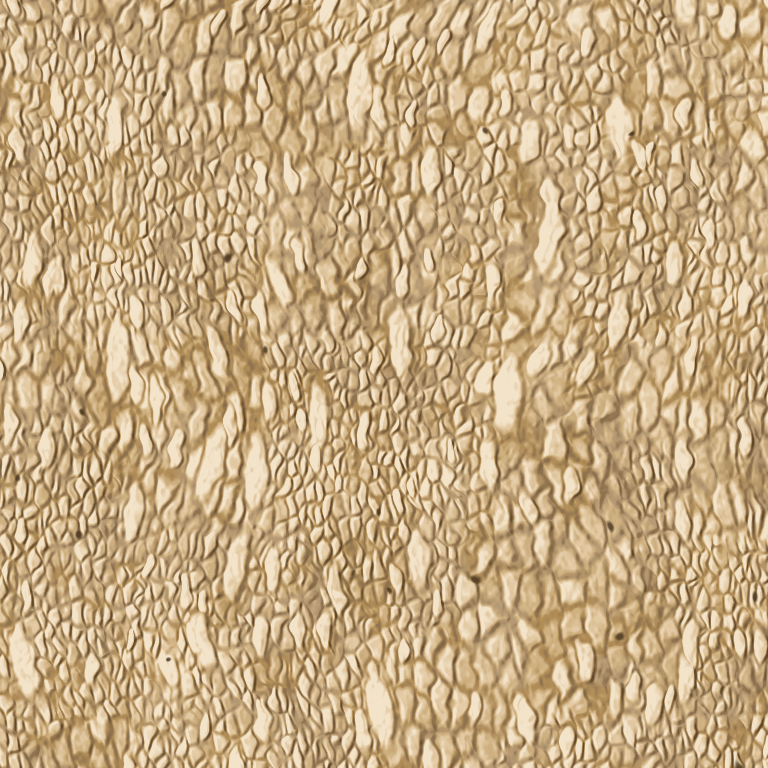
Write a three.js fragment shader that draws this texture.

```glsl
// Weathered sandy bark: upright, side-lit cream grains with brown cracks between them.
varying vec2 vUv;

const vec3 CRACK = vec3(0.38, 0.28, 0.16);
const vec3 BROWN = vec3(0.56, 0.45, 0.31);
const vec3 OCHRE = vec3(0.69, 0.55, 0.34);
const vec3 TAUPE = vec3(0.71, 0.60, 0.45);
const vec3 SAND  = vec3(0.81, 0.69, 0.50);
const vec3 CREAM = vec3(0.89, 0.79, 0.64);
const vec3 PALE  = vec3(0.95, 0.89, 0.79);
const vec2 LIGHT_STEP = vec2(0.0017, -0.0008);

float hash(vec2 p) {
  return fract(sin(dot(p, vec2(127.1, 311.7))) * 43758.5453);
}

vec2 hash2(vec2 p) {
  return vec2(hash(p), hash(p + 41.3));
}

float noise(vec2 p) {
  vec2 i = floor(p), f = fract(p);
  f = f * f * (3.0 - 2.0 * f);
  float low = mix(hash(i), hash(i + vec2(1.0, 0.0)), f.x);
  float high = mix(hash(i + vec2(0.0, 1.0)), hash(i + 1.0), f.x);
  return mix(low, high, f.y);
}

// Bends the upright grain into slanting, slightly ragged streams.
vec2 warp(vec2 p) {
  float sway = noise(p * vec2(3.5, 4.5)) - 0.5;
  float drift = noise(p * vec2(7.0, 3.0) + 17.0) - 0.5;
  vec2 ragged = vec2(noise(p * 60.0), noise(p * 60.0 + 31.0)) - 0.5;
  return p + vec2(sway * 0.075, drift * 0.05) + ragged * 0.009;
}

// Rounded cells: zero along the borders, rising to a dome of random height.
float pebbles(vec2 p, float seed) {
  vec2 cell = floor(p), f = fract(p);
  vec2 nearestCell = cell;
  float nearest = 8.0, second = 8.0;
  for (int y = -1; y <= 1; y++) {
    for (int x = -1; x <= 1; x++) {
      vec2 o = vec2(float(x), float(y));
      float d = length(o + hash2(cell + o + seed) - f);
      if (d < nearest) {
        second = nearest;
        nearest = d;
        nearestCell = cell + o;
      } else {
        second = min(second, d);
      }
    }
  }
  float dome = smoothstep(0.0, 0.5, second - nearest);
  dome *= 1.0 - 0.4 * min(nearest * nearest, 1.0);
  return dome * mix(0.4, 1.1, hash(nearestCell + seed + 7.7));
}

// Sparse tilted ellipses: one at a centre, zero at the rim, negative outside.
float blobs(vec2 p, vec2 radius, float chance, float seed) {
  vec2 cell = floor(p), f = fract(p);
  float inside = -1.0;
  for (int y = -1; y <= 1; y++) {
    for (int x = -1; x <= 1; x++) {
      vec2 o = vec2(float(x), float(y));
      vec2 id = cell + o + seed;
      vec2 q = f - o - hash2(id);
      q.x += q.y * (hash(id + 3.1) - 0.5) * 0.5;
      float size = mix(0.55, 1.1, hash(id + 5.9));
      float shape = 1.0 - length(q / (radius * size));
      inside = max(inside, mix(-1.0, shape, step(hash(id + 9.2), chance)));
    }
  }
  return inside;
}

// Returns the surface height and the cover of the larger grains.
vec2 relief(vec2 p) {
  vec2 w = warp(p);
  float coarse = pebbles(w * vec2(44.0, 21.0), 0.0);
  float fine = pebbles(w * vec2(70.0, 38.0), 53.0);
  float fineShare = 0.12 + 0.7 * smoothstep(0.4, 0.62, noise(p * vec2(13.0, 8.0) + 5.0));
  float large = blobs(w * vec2(11.0, 6.5), vec2(0.19, 0.36), 0.45, 83.0);
  float medium = blobs(w * vec2(22.0, 13.0), vec2(0.24, 0.38), 0.35, 29.0);
  float grain = max(large, medium);
  float cover = smoothstep(0.0, 0.35, grain);
  float trough = smoothstep(-0.35, 0.0, grain);
  float ground = mix(coarse, fine, fineShare) * (1.0 - 0.5 * trough);
  float top = 0.72 + 0.25 * grain + 0.2 * fine;
  return vec2(mix(ground, top, cover), cover);
}

// Colour ramp from the cracks up to the lit faces.
vec3 barkColor(float tone, float warmth) {
  vec3 color = mix(CRACK, BROWN, smoothstep(-0.25, 0.13, tone));
  color = mix(color, mix(TAUPE, OCHRE, warmth), smoothstep(0.13, 0.33, tone));
  color = mix(color, SAND, smoothstep(0.33, 0.52, tone));
  color = mix(color, CREAM, smoothstep(0.52, 0.70, tone));
  return mix(color, PALE, smoothstep(0.70, 0.92, tone));
}

void main() {
  // Side lighting from the height on either side of the point
  vec2 ahead = relief(vUv + LIGHT_STEP);
  vec2 behind = relief(vUv - LIGHT_STEP);
  float slope = ahead.x - behind.x;
  vec2 surface = 0.5 * (ahead + behind);

  // Tone from slope, height, large grains and soft patches
  float patches = noise(vUv * vec2(14.0, 8.0) + 23.0) - 0.5;
  float grit = noise(vUv * vec2(210.0, 150.0)) - 0.5;
  float tone = 0.53 + 0.95 * slope + 0.55 * (surface.x - 0.41);
  tone += 0.06 * surface.y + 0.20 * patches + 0.22 * grit;
  float warmth = smoothstep(0.3, 0.7, noise(vUv * 24.0 + 61.0));
  vec3 color = barkColor(tone, warmth);

  // Few small dark pits
  float pit = blobs(warp(vUv) * vec2(13.0, 11.0), vec2(0.08, 0.09), 0.1, 137.0);
  color = mix(color, CRACK * 0.75, 0.85 * smoothstep(0.0, 0.7, pit));
  gl_FragColor = vec4(color, 1.0);
}
```
